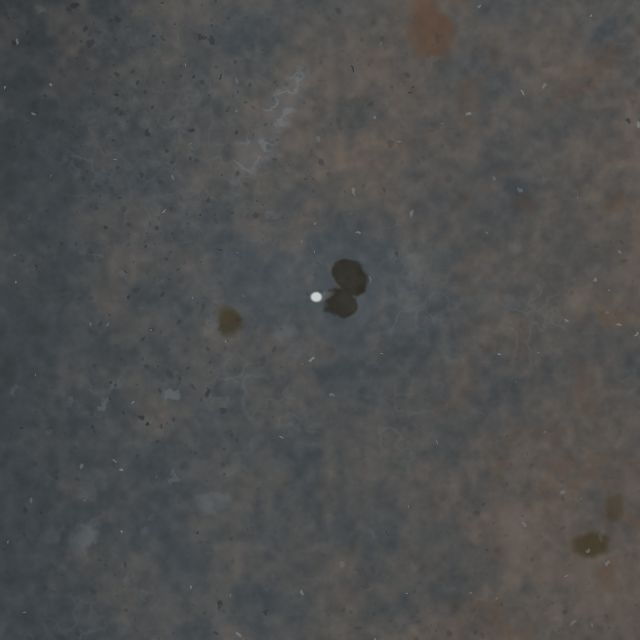
This texture is drawn by a three.js fragment shader. Its source:

```glsl
// Worn, stained concrete: cool grey to warm brown, with specks, scuffs and blots.
#define COOL vec3(0.275, 0.297, 0.312)
#define WARM vec3(0.352, 0.326, 0.304)
#define PALE vec3(0.43, 0.46, 0.48)
#define PIT vec3(0.175, 0.195, 0.205)
#define BLOT vec3(0.195, 0.185, 0.160)
#define OCHRE vec3(0.245, 0.215, 0.150)
#define RUST vec3(0.370, 0.270, 0.205)
#define MOTTLE 0.22
#define GRAIN 0.24

varying vec2 vUv;

vec2 hash2(vec2 p) {
  vec3 q = fract(p.xyx * vec3(0.1031, 0.1030, 0.0973));
  q += dot(q, q.yzx + 33.33);
  return fract((q.xx + q.yz) * q.zy);
}

float noise(vec2 p) {
  vec2 i = floor(p), f = fract(p);
  f = f * f * (3.0 - 2.0 * f);
  float low = mix(hash2(i).x, hash2(i + vec2(1, 0)).x, f.x);
  float high = mix(hash2(i + vec2(0, 1)).x, hash2(i + vec2(1, 1)).x, f.x);
  return mix(low, high, f.y);
}

// Layered noise, centred on zero
float fbm(vec2 p) {
  float sum = 0.0, gain = 0.5;
  for (int i = 0; i < 4; i++) {
    sum += gain * (noise(p) - 0.5);
    p = mat2(0.8, 0.6, -0.6, 0.8) * p * 2.0 + 17.3;
    gain *= 0.5;
  }
  return sum;
}

vec2 turn(vec2 p, float angle) {
  float c = cos(angle), s = sin(angle);
  return vec2(c * p.x + s * p.y, c * p.y - s * p.x);
}

// Ragged ellipse mask
float patchMask(vec2 p, vec2 centre, vec2 radius, float angle, float ragged, float soft) {
  float d = length(turn(p - centre, angle) / radius) + ragged * fbm(p * 32.0 + centre * 50.0);
  return 1.0 - smoothstep(1.0 - soft, 1.0 + soft, d);
}

// Randomly placed, turned and sized flecks; size is in cell widths
float scatter(vec2 p, float cells, float share, float size, float stretch, float seed) {
  vec2 q = p * cells + 0.35 * vec2(fbm(p * 90.0 + seed), fbm(p * 90.0 - seed));
  vec2 cell = floor(q);
  float mask = 0.0;
  for (int j = -1; j <= 1; j++) {
    for (int i = -1; i <= 1; i++) {
      vec2 id = cell + vec2(i, j) + seed;
      vec2 shape = hash2(id), place = hash2(id + 57.0), pick = hash2(id + 113.0);
      vec2 d = turn(q + seed - id - place, shape.x * 6.283);
      float r = size * mix(0.35, 1.0, shape.y * shape.y);
      float fleck = 1.0 - smoothstep(r * 0.55, r * 1.2, length(d * vec2(1.0, stretch)));
      mask = max(mask, fleck * step(pick.x, share) * mix(0.35, 1.0, pick.y));
    }
  }
  return mask;
}

void main() {
  vec2 p = vUv;
  float broad = fbm(p * 5.0 + 3.0);
  float medium = fbm(p * 17.0 + 40.0);
  float fine = fbm(p * 62.0 + 9.0);

  // Ground colour and light
  float halo = patchMask(p, vec2(0.55, 0.55), vec2(0.18, 0.075), -0.1, 0.9, 0.6);
  float warmth = 0.06 + 0.78 * p.x + 1.1 * broad + 0.9 * medium + 0.5 * fine - 0.4 * halo;
  vec3 color = mix(COOL, WARM, clamp(warmth, 0.0, 1.0));
  float light = 0.91 + 0.1 * smoothstep(0.0, 0.35, p.x) + 0.06 * p.x * (p.y - 0.4);
  light -= 0.09 * (1.0 - smoothstep(0.0, 0.4, length(p - vec2(0.0, 1.0))));
  color *= light + MOTTLE * (0.5 * broad + 0.6 * medium) + GRAIN * fine + 0.05 * halo;

  // Rust and ochre stains
  float rusty = smoothstep(0.05, 0.3, fbm(p * 22.0 + 70.0)) * smoothstep(0.4, 0.9, p.x);
  color = mix(color, RUST, 0.3 * rusty);
  color = mix(color, RUST, 0.6 * patchMask(p, vec2(0.675, 0.95), vec2(0.033, 0.055), 0.1, 1.3, 0.5));
  float ochre = patchMask(p, vec2(0.36, 0.50), vec2(0.023, 0.019), 0.0, 1.7, 0.4);
  ochre = max(ochre, patchMask(p, vec2(0.92, 0.15), vec2(0.024, 0.017), 0.2, 1.8, 0.5));
  ochre = max(ochre, 0.7 * patchMask(p, vec2(0.96, 0.21), vec2(0.013, 0.022), 0.0, 1.3, 0.5));
  color = mix(color, OCHRE, 0.75 * ochre);

  // Lacy pale scuffs, strongest along a slanted streak
  float lace = 1.0 - smoothstep(0.0, 0.09, abs(fbm(p * 38.0 + 21.0)));
  float streak = patchMask(p, vec2(0.42, 0.80), vec2(0.10, 0.022), 1.05, 1.0, 0.5);
  float worn = patchMask(p, vec2(0.30, 0.78), vec2(0.15, 0.17), 0.4, 1.2, 0.7);
  float drift = smoothstep(0.05, 0.3, fbm(p * 8.0 + 90.0));
  color = mix(color, PALE, lace * max(0.6 * streak, 0.14 * worn + 0.2 * drift));
  color = mix(color, PALE, 0.2 * streak);

  // Pale flakes, thickest at lower left
  float flakeZone = patchMask(p, vec2(0.24, 0.30), vec2(0.14, 0.20), 0.0, 0.6, 0.4);
  float flakes = scatter(p, 13.0, 0.55, 0.46, 1.8, 11.0) * flakeZone;
  flakes = max(flakes, 0.45 * scatter(p, 17.0, 0.12, 0.38, 1.7, 31.0));
  color = mix(color, PALE, 0.58 * flakes);

  // Dark pits and small bright chips
  float pitZone = mix(1.0, 0.45, smoothstep(0.2, 0.6, p.x)) * smoothstep(-0.25, 0.1, broad);
  float pits = max(scatter(p, 32.0, 0.22, 0.27, 1.3, 5.0), 0.7 * scatter(p, 62.0, 0.2, 0.32, 1.3, 23.0));
  color = mix(color, PIT, 0.8 * pits * pitZone);
  color = mix(color, PIT, 0.85 * scatter(p, 15.0, 0.10, 0.12, 1.4, 77.0));
  color = mix(color, PALE * 1.15, 0.7 * scatter(p, 38.0, 0.07, 0.24, 2.0, 43.0));

  // Central wet blot with one white chip
  float blot = patchMask(p, vec2(0.545, 0.567), vec2(0.025, 0.028), 0.0, 1.0, 0.14);
  blot = max(blot, patchMask(p, vec2(0.529, 0.530), vec2(0.025, 0.025), 0.4, 1.1, 0.14));
  color = mix(color, BLOT * (1.0 + 0.4 * fine), 0.92 * blot);
  color = mix(color, PALE, 0.5 * patchMask(p, vec2(0.51, 0.538), vec2(0.014, 0.007), 0.5, 1.2, 0.5));
  color = mix(color, vec3(0.78, 0.81, 0.80), patchMask(p, vec2(0.494, 0.536), vec2(0.008, 0.007), 0.0, 0.5, 0.35));

  gl_FragColor = vec4(color, 1.0);
}
```
